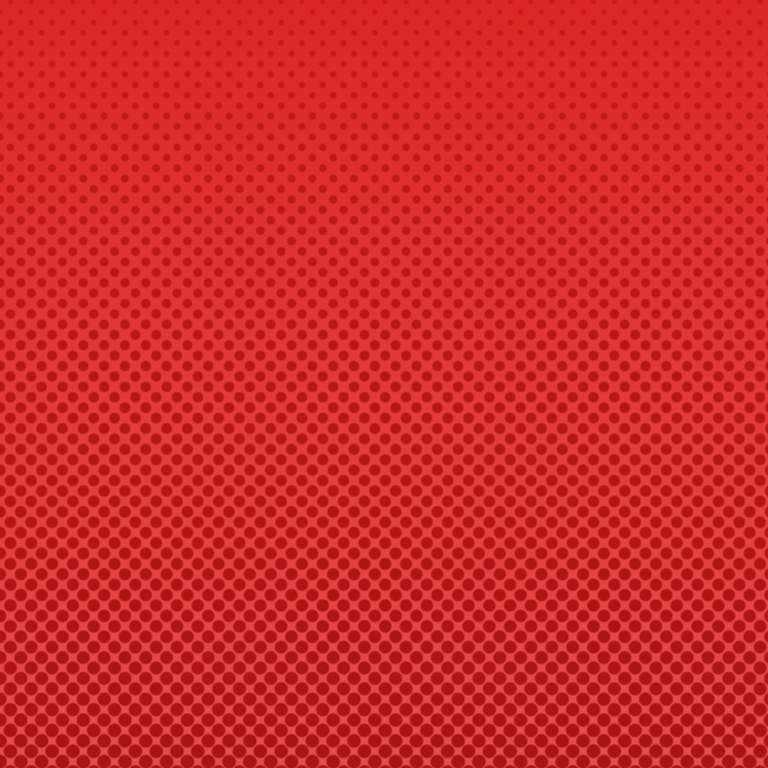
This pattern is drawn by a Shadertoy shader. Its source:

```glsl
// Red halftone: a staggered grid of dark dots that grow toward the bottom over a soft gradient.

#define REPEATS      36.88                  // dot columns across the canvas height
#define GRID_SHIFT   vec2(0.0, 0.303)       // grid origin, in cells
#define RADIUS_TOP   0.118                  // dot radius at the top, in cells
#define RADIUS_BOT   0.330                  // dot radius at the bottom, in cells
#define EDGE_BLUR    0.0017                 // half width of the dot edge, in canvas units
#define GROUND_TOP   vec3(0.863, 0.149, 0.149)
#define GROUND_BOT   vec3(0.905, 0.300, 0.300)
#define DOT_TOP      vec3(0.775, 0.098, 0.098)
#define DOT_BOT      vec3(0.660, 0.075, 0.080)

// Offset from the closest point of a grid with a second point in each cell centre.
vec2 nearestDotOffset(vec2 cell) {
    vec2 corner = fract(cell + 0.5) - 0.5;
    vec2 centre = fract(cell) - 0.5;
    return dot(corner, corner) < dot(centre, centre) ? corner : centre;
}

// Dot area grows linearly with depth, so the radius follows a square root.
float dotRadius(float depth) {
    float area = mix(RADIUS_TOP * RADIUS_TOP, RADIUS_BOT * RADIUS_BOT, depth);
    return sqrt(max(area, 0.0));
}

void mainImage(out vec4 fragColor, in vec2 fragCoord) {
    vec2 uv = fragCoord / iResolution.y;
    float depth = 1.0 - uv.y;

    // Each dot takes its size from the height of its own centre.
    vec2 offset = nearestDotOffset(uv * REPEATS - GRID_SHIFT);
    float dotDepth = depth + offset.y / REPEATS;
    float edgeDistance = length(offset) - dotRadius(dotDepth);

    // Soft edge, never thinner than a pixel.
    float blur = max(EDGE_BLUR, 0.75 / iResolution.y) * REPEATS;
    float coverage = 1.0 - smoothstep(-blur, blur, edgeDistance);

    vec3 ground = mix(GROUND_TOP, GROUND_BOT, depth);
    vec3 ink = mix(DOT_TOP, DOT_BOT, depth);
    fragColor = vec4(mix(ground, ink, coverage), 1.0);
}
```
